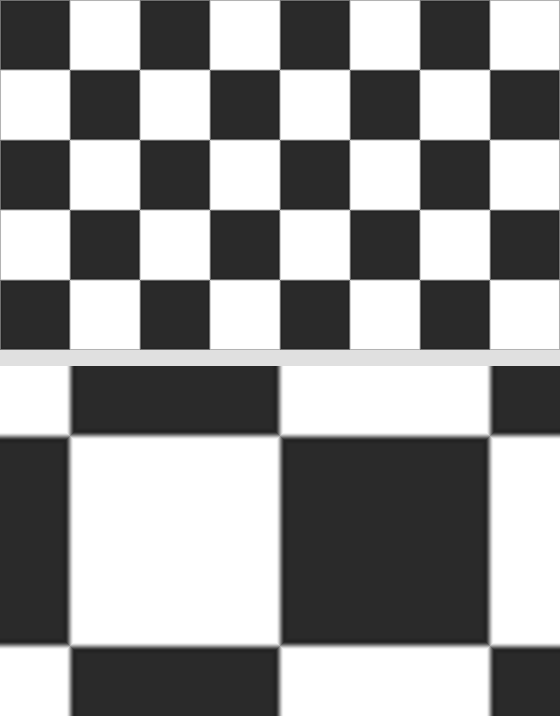
Top, the full canvas; bottom, a detail of the centre.
Write a Shadertoy shader that draws this pattern.

```glsl
// Checkerboard of charcoal and white tiles, five rows high, dark at the lower left.
// A signed distance to the nearest tile edge gives soft seams, a faint darker rim
// inside the charcoal tiles, and a hairline grey frame around the canvas.

// Distance to the tile edge in 1/64 of a tile: positive on white, negative on charcoal.
float checkerDistance(vec2 tilePos) {
    vec2 local = abs(fract(tilePos) - 0.5);
    vec2 cell = floor(tilePos);
    float side = mod(cell.x + cell.y, 2.0) * 2.0 - 1.0;
    return side * (0.5 - max(local.x, local.y)) * 64.0;
}

void mainImage(out vec4 fragColor, in vec2 fragCoord) {
    vec2 tilePos = fragCoord / iResolution.y * 5.0;
    vec2 boardSize = iResolution.xy / iResolution.y * 5.0;

    // Widen the soft edges when a pixel is coarser than the seam
    float softness = max(1.0, 320.0 / iResolution.y);
    float d = checkerDistance(tilePos) / softness;

    // Tiles with softened seams
    float tone = mix(0.163, 1.0, smoothstep(-1.4, 1.2, d));

    // Darker rim just inside the charcoal tiles
    tone -= 0.03 * max(0.0, 1.0 - abs(d + 1.5));

    // Hairline frame
    vec2 toBorder = min(tilePos, boardSize - tilePos) * 64.0 / softness;
    float frame = 1.0 - smoothstep(0.5, 1.5, min(toBorder.x, toBorder.y));
    tone = mix(tone, 0.5, 0.4 * frame);

    fragColor = vec4(vec3(tone), 1.0);
}
```
